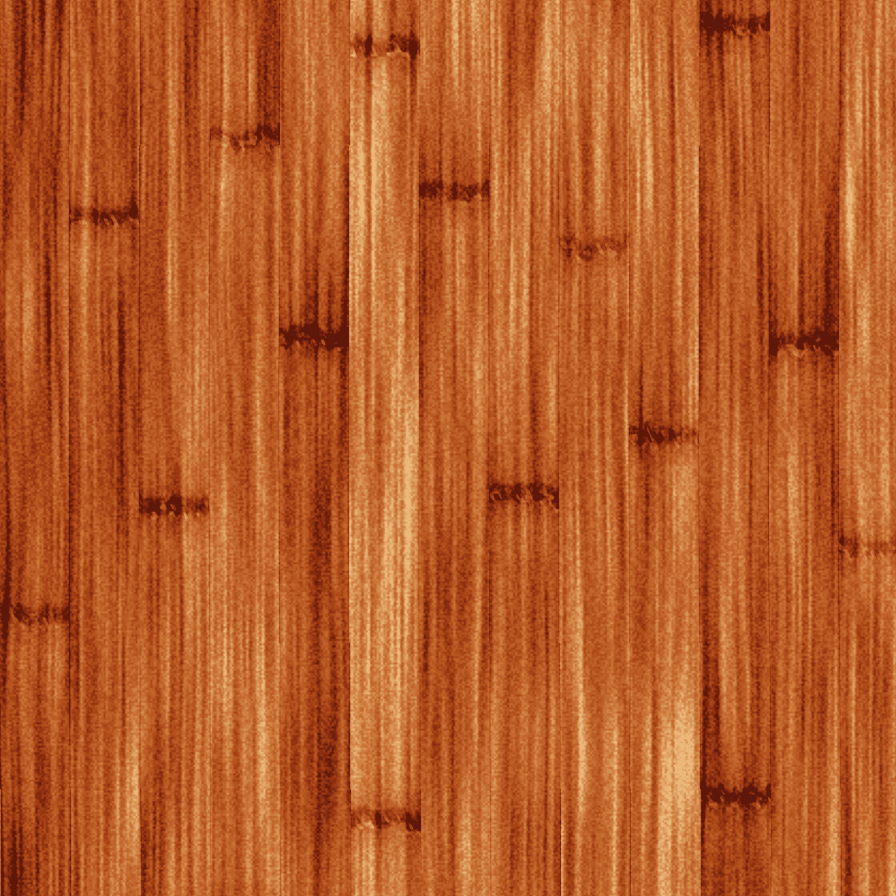
This texture is drawn by a Shadertoy shader. Its source:

```glsl
// Caramelised bamboo board: narrow upright strips with fine fibres and dark ragged nodes.

const float STRIPS       = 12.8;   // strips across the canvas
const float NODE_SPACING = 0.86;   // distance between nodes along a strip
const float NODE_HALF    = 0.013;  // half height of a node band
const float HALO_REACH   = 0.032;  // fade length of the stain around a node
const float SEAM_WIDTH   = 0.0018;
const float BASE_TONE    = 3.72;   // mean position on the colour ramp
const float CONTRAST     = 1.33;
const float GRAIN        = 1.5;

const int SHADES = 8;
const vec3 RAMP[SHADES] = vec3[SHADES](
    vec3(0.37, 0.09, 0.03),
    vec3(0.53, 0.17, 0.06),
    vec3(0.64, 0.25, 0.08),
    vec3(0.71, 0.33, 0.12),
    vec3(0.76, 0.40, 0.18),
    vec3(0.81, 0.49, 0.25),
    vec3(0.86, 0.60, 0.36),
    vec3(0.92, 0.72, 0.48));

float hash(vec2 p) {
    return fract(sin(dot(p, vec2(12.9898, 78.233))) * 43758.5453);
}

// Value noise centred on zero, from -0.5 to 0.5
float noise(vec2 p) {
    vec2 cell = floor(p), f = fract(p);
    f = f * f * (3.0 - 2.0 * f);
    float low  = mix(hash(cell), hash(cell + vec2(1, 0)), f.x);
    float high = mix(hash(cell + vec2(0, 1)), hash(cell + vec2(1, 1)), f.x);
    return mix(low, high, f.y) - 0.5;
}

// Streaks along the strip, from broad bands to single fibres
float fibres(vec2 p) {
    p.x += 0.006 * noise(p * vec2(9.0, 5.0));
    float tone = 1.7 * noise(p * vec2(24.0, 2.2));
    tone += 1.5 * noise(p * vec2(75.0, 9.0) + 17.0);
    tone += 1.9 * noise(p * vec2(150.0, 3.0) + 31.0);
    tone += 2.3 * noise(p * vec2(270.0, 8.0) + 53.0);
    return tone;
}

// Tone change near a node; d is the signed height above it
float nodeTone(vec2 p, float d, float strength) {
    float ragged = 0.012 * noise(vec2(p.x * 190.0, p.y * 25.0))
                 + 0.008 * noise(vec2(p.x * 60.0, 4.0));
    float band = 1.0 - smoothstep(0.4 * NODE_HALF, NODE_HALF, abs(d + ragged));

    // Stain drawn out along the fibres, longer on some than on others
    float reach = HALO_REACH * (1.0 + 1.1 * noise(p * vec2(110.0, 6.0) + 7.0));
    float halo = exp(-abs(d) / reach);

    // Curled pale flecks in the lower half of the band
    float curl = noise(vec2(p.x * 210.0 + d * 90.0, p.y * 130.0));
    float flecks = smoothstep(0.05, 0.3, curl)
                 * (1.0 - smoothstep(0.004, 0.012, abs(d + 0.005 + ragged)));

    // Pale wood just below the band
    float glow = exp(-pow((d + 0.045) / 0.022, 2.0));
    return strength * (1.8 * flecks - 1.3 * band - 1.25 * halo) + 0.35 * glow;
}

vec3 shade(float tone) {
    vec3 color = RAMP[0];
    for (int i = 1; i < SHADES; i++)
        color = mix(color, RAMP[i], clamp(tone - float(i - 1), 0.0, 1.0));
    return color;
}

void mainImage(out vec4 fragColor, in vec2 fragCoord) {
    vec2 uv = fragCoord / iResolution.y;

    // Strip layout
    float x = uv.x * STRIPS + 0.06 * noise(vec2(uv.y * 2.0, 3.0));
    float strip = floor(x);
    float edge = min(fract(x), 1.0 - fract(x)) / STRIPS;
    float stripHash = hash(vec2(strip, 5.0));
    vec2 p = uv + vec2(strip * 0.37, stripHash * 20.0);

    // Nodes, staggered from strip to strip
    float along = uv.y / NODE_SPACING + strip * 0.42 + 0.3 * stripHash;
    float d = (fract(along) - 0.5) * NODE_SPACING;
    float strength = mix(0.75, 1.2, hash(vec2(strip, floor(along))));

    // Wood tone
    float tone = fibres(p);
    tone += 1.0 * (hash(vec2(strip, 11.0)) - 0.5);
    tone += 1.3 * noise(vec2(strip * 7.3, p.y * 3.0));
    tone += nodeTone(p, d, strength);

    // Seams and fine surface grain
    tone -= 0.8 * (1.0 - smoothstep(0.0, SEAM_WIDTH, edge));
    tone += GRAIN * noise(uv * 420.0);

    fragColor = vec4(shade(BASE_TONE + CONTRAST * tone), 1.0);
}
```
